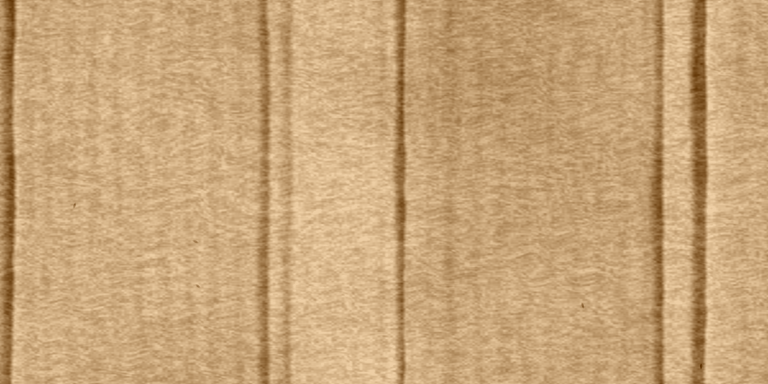
This texture is drawn by a Shadertoy shader. Its source:

```glsl
// Corrugated cardboard: brown paper over regular vertical flutes, split into
// panels by irregular dark creases. One tone value is summed from panels, flutes,
// creases, paper grain and specks, then mapped onto a two-colour brown ramp.

const vec3 DARK_BROWN  = vec3(0.45, 0.28, 0.09);
const vec3 LIGHT_KRAFT = vec3(0.87, 0.74, 0.57);

const float FLUTES_ACROSS = 32.0;
const float FLUTE_PHASE   = 0.08;
const float FLUTE_DEPTH   = 0.055;
const float FIBRE_AMOUNT  = 0.30;
const float FINE_AMOUNT   = 0.24;
const float MOTTLE_AMOUNT = 0.16;
const float EDGE_WOBBLE   = 0.012;
const float RIDGE_LIGHT   = 0.22;
const float SPECK_CELLS   = 7.0;
const float SPECK_CHANCE  = 0.10;
const float FIRST_PANEL_TONE = 0.74;

// Each crease: centre x, half width (canvas heights), depth, tone of panel to its right
const int CREASE_COUNT = 10;
const vec4 CREASES[CREASE_COUNT] = vec4[CREASE_COUNT](
    vec4(0.026, 0.010, 0.60, 0.87),
    vec4(0.083, 0.009, 0.13, 0.83),
    vec4(0.692, 0.009, 0.46, 0.88),
    vec4(0.750, 0.008, 0.25, 0.94),
    vec4(0.997, 0.006, 0.15, 0.95),
    vec4(1.043, 0.010, 0.72, 0.80),
    vec4(1.168, 0.010, 0.20, 0.74),
    vec4(1.716, 0.010, 0.55, 0.89),
    vec4(1.821, 0.016, 0.68, 0.90),
    vec4(1.905, 0.009, 0.10, 0.80));

float hash(vec2 p) {
    return fract(sin(dot(p, vec2(127.1, 311.7))) * 43758.5);
}

float noise(vec2 p) {
    vec2 cell = floor(p), f = fract(p);
    f = f * f * (3.0 - 2.0 * f);
    return mix(mix(hash(cell), hash(cell + vec2(1, 0)), f.x),
               mix(hash(cell + vec2(0, 1)), hash(cell + vec2(1, 1)), f.x), f.y);
}

// Noise centred on zero
float ripple(vec2 p) { return noise(p) - 0.5; }

// Sideways drift of a torn edge: a slow bend plus small ragged steps
float edgeWobble(float y, float seed) {
    return EDGE_WOBBLE * (ripple(vec2(y * 4.0, seed)) + 0.5 * ripple(vec2(y * 22.0, seed + 40.0)));
}

// Soft vertical ridges, uneven in strength and slightly bent
float fluteTone(vec2 p, float across) {
    float bend = 0.25 * ripple(vec2(across * 9.0, p.y * 5.0));
    float wave = cos(6.28319 * (across * FLUTES_ACROSS + FLUTE_PHASE + bend));
    float strength = 0.3 + 1.1 * noise(vec2(across * 14.0, p.y * 6.0) + 7.0);
    return -FLUTE_DEPTH * strength * (0.7 * wave + 0.3 * wave * wave);
}

// Panels, with the shadow and the lit right lip of each crease
float creasedTone(vec2 p, float flutes, float pixel) {
    float panel = FIRST_PANEL_TONE, relief = 0.0;
    for (int i = 0; i < CREASE_COUNT; i++) {
        vec4 crease = CREASES[i];
        float seed = float(i) * 3.0, depth = crease.z;
        float soft = max(mix(0.014, 0.004, depth), pixel);
        float fromLeft = p.x - crease.x + crease.y - edgeWobble(p.y, seed);
        float fromRight = p.x - crease.x - crease.y - edgeWobble(p.y, seed + 1.5);
        float pastRight = smoothstep(-soft, soft, fromRight);
        float shadow = smoothstep(-2.0 * soft, 2.0 * soft, fromLeft) * (1.0 - pastRight);
        float wear = 0.8 + 0.4 * noise(vec2(p.y * 9.0, seed + 90.0));
        float lip = pastRight * exp(-max(fromRight, 0.0) / 0.016);
        float foot = (1.0 - pastRight) * exp(-abs(fromLeft) / 0.012);
        panel = mix(panel, crease.w, pastRight);
        relief += depth * (RIDGE_LIGHT * lip - wear * shadow - 0.12 * foot);
    }
    // Flutes show less on the brightest panels
    return panel + relief + flutes * (1.0 - 0.7 * smoothstep(0.84, 0.94, panel));
}

// Horizontal fibres, fine tooth and broad stains
float grainTone(vec2 p) {
    float fibres = ripple(p * vec2(60.0, 170.0) + 3.0 * noise(p * 18.0));
    float tooth = ripple(p * vec2(150.0, 210.0) + 31.0);
    float mottle = ripple(p * vec2(3.0, 4.0) + 5.0) + 0.6 * ripple(p * vec2(12.0, 24.0));
    return FIBRE_AMOUNT * fibres + FINE_AMOUNT * tooth + MOTTLE_AMOUNT * mottle;
}

// Sparse dark flecks, at most one per cell, each with its own angle
float speckMask(vec2 p, float pixel) {
    vec2 cell = floor(p * SPECK_CELLS);
    vec2 centre = 0.2 + 0.6 * vec2(hash(cell + 11.0), hash(cell + 23.0));
    vec2 d = (fract(p * SPECK_CELLS) - centre) / SPECK_CELLS;
    float angle = 3.14159 * hash(cell + 37.0);
    d = mat2(cos(angle), -sin(angle), sin(angle), cos(angle)) * d;
    float dist = length(d * vec2(0.6, 1.3)) - 0.0035;
    float edge = max(0.002, pixel);
    return step(hash(cell + 51.0), SPECK_CHANCE) * (1.0 - smoothstep(-edge, edge, dist));
}

void mainImage(out vec4 fragColor, in vec2 fragCoord) {
    vec2 p = fragCoord / iResolution.y;
    p.x *= 2.0 * iResolution.y / iResolution.x;
    float pixel = 1.0 / iResolution.y;
    float tone = creasedTone(p, fluteTone(p, 0.5 * p.x), pixel) + grainTone(p);
    tone -= 0.55 * speckMask(p, pixel);
    fragColor = vec4(mix(DARK_BROWN, LIGHT_KRAFT, clamp(tone, -0.15, 1.15)), 1.0);
}
```
